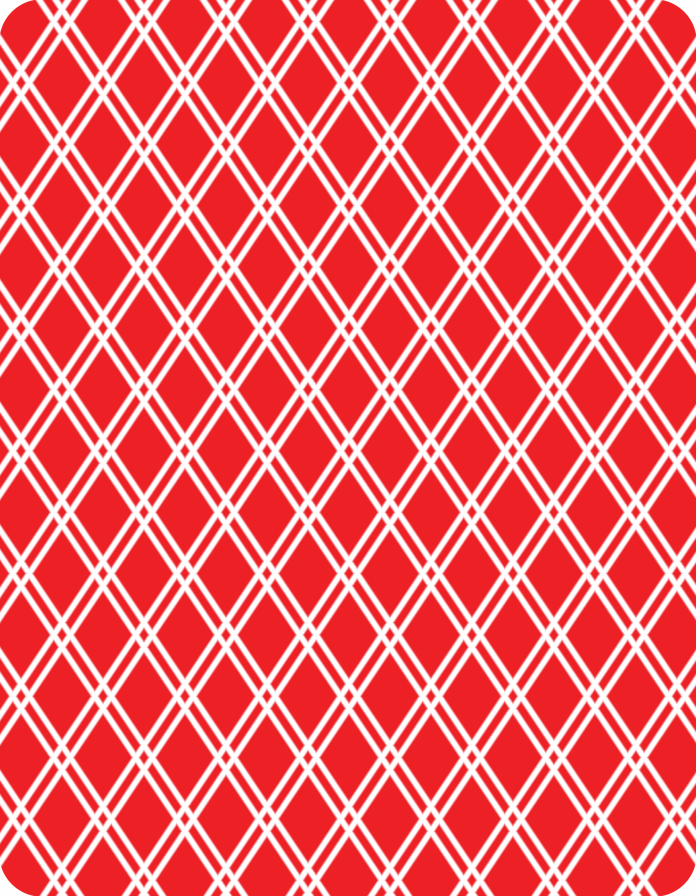
A Shadertoy shader for this pattern:

```glsl
const vec3 RED = vec3(0.925, 0.125, 0.145);
const vec3 WHITE = vec3(1.0, 0.995, 0.995);

// All lengths are fractions of the canvas height.
const vec2 CELL = vec2(0.0915, 0.1369);            // lattice diamond diagonals
const vec2 FIRST_CROSSING = vec2(0.0692, 0.0176);  // centre of one crossing
const float PAIR_OFFSET = 0.1;                     // line offset, in lattice periods
const float LINE_HALF_WIDTH = 0.00333;
const float CORNER_RADIUS = 0.047;
const float EDGE_SOFTNESS = 0.0017;

float coverage(float dist, float soft) {
    return 1.0 - smoothstep(-soft, soft, dist);
}

float roundedBox(vec2 p, vec2 halfSize, float radius) {
    vec2 q = abs(p) - halfSize + radius;
    return length(max(q, 0.0)) + min(max(q.x, q.y), 0.0) - radius;
}

// Distance to the nearest of two parallel stripes repeated at each integer.
float stripePair(float phase, float period, float offset, float halfWidth) {
    float fromCentre = abs(fract(phase + 0.5) - 0.5);
    return abs(fromCentre - offset) * period - halfWidth;
}

// Two mirrored families of diagonal stripe pairs.
float trellis(vec2 p, vec2 cell, float soft) {
    vec2 q = p / cell;
    float period = 1.0 / length(1.0 / cell);
    float rising = stripePair(q.x - q.y, period, PAIR_OFFSET, LINE_HALF_WIDTH);
    float falling = stripePair(q.x + q.y, period, PAIR_OFFSET, LINE_HALF_WIDTH);
    return max(coverage(rising, soft), coverage(falling, soft));
}

void mainImage(out vec4 fragColor, in vec2 fragCoord) {
    vec2 p = fragCoord / iResolution.y;
    vec2 halfSize = 0.5 * iResolution.xy / iResolution.y;
    float pixel = 1.0 / iResolution.y;
    float soft = max(EDGE_SOFTNESS, 0.75 * pixel);

    // Trellis on the red ground
    vec3 color = mix(RED, WHITE, trellis(p - FIRST_CROSSING, CELL, soft));

    // White outside the rounded corners
    float card = roundedBox(p - halfSize, halfSize, CORNER_RADIUS);
    color = mix(color, WHITE, smoothstep(0.0, 1.5 * pixel, card));

    fragColor = vec4(color, 1.0);
}
```
